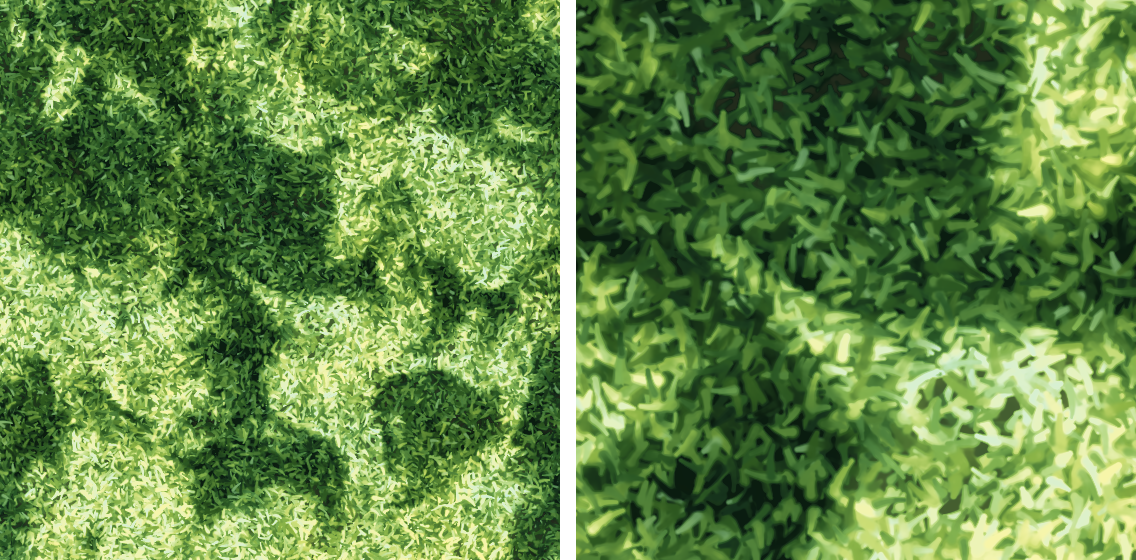
Left, the full canvas; right, a detail of the centre.
Give the GLSL for this texture, as a Shadertoy shader.

```glsl
// Draws a lawn of short grass blades under dappled sunlight and leaf shade.

const float TAU = 6.2832;
const int BLADE_LAYERS = 8;
const float CELL_SIZE = 0.0175;

float hash(vec2 p, float seed) {
    vec3 q = fract(vec3(p.xyx + seed * 17.3) * vec3(0.1031, 0.1030, 0.0973));
    q += dot(q, q.yzx + 33.33);
    return fract((q.x + q.y) * q.z);
}

float valueNoise(vec2 p, float seed) {
    vec2 cell = floor(p);
    vec2 f = fract(p);
    f = f * f * (3.0 - 2.0 * f);
    float low = mix(hash(cell, seed), hash(cell + vec2(1, 0), seed), f.x);
    float high = mix(hash(cell + vec2(0, 1), seed), hash(cell + vec2(1, 1), seed), f.x);
    return mix(low, high, f.y);
}

float fbm(vec2 p, float seed, float gain) {
    float sum = 0.0, total = 0.0, weight = 1.0;
    for (int i = 0; i < 5; i++) {
        sum += weight * valueNoise(p, seed + float(i));
        total += weight;
        weight *= gain;
        p = mat2(1.6, 1.2, -1.2, 1.6) * p + 3.7;
    }
    return sum / total;
}

// Sunlight through leaves: 0 in shade, 1 in sun
float sunlight(vec2 uv) {
    vec2 warp = vec2(valueNoise(uv * 7.0, 21.0), valueNoise(uv * 7.0, 22.0)) - 0.5;
    float canopy = fbm(uv * 4.8 + warp * 0.7, 5.0, 0.6);
    return smoothstep(0.485, 0.635, canopy);
}

// Soft coverage of a tapered, slightly bent blade centred on the origin
float bladeMask(vec2 p, float angle, float halfLength, float halfWidth) {
    vec2 axis = vec2(cos(angle), sin(angle));
    float along = dot(p, axis);
    float inside = clamp(along, -halfLength, halfLength);
    float across = dot(p, vec2(-axis.y, axis.x)) + 12.0 * inside * inside;
    float taper = 1.0 - 0.35 * inside / halfLength;
    float reach = length(vec2(across, along - inside));
    return 1.0 - smoothstep(0.25, 1.25, reach / (halfWidth * taper));
}

// Layered blades: x is tone from -1 to 1, y is hue variation, z is glint
vec3 grassBlades(vec2 uv) {
    vec3 grass = vec3(-0.95, 0.5, 0.0);
    for (int layer = 0; layer < BLADE_LAYERS; layer++) {
        float seed = float(layer) * 5.0 + 30.0;
        float depth = float(layer) / float(BLADE_LAYERS - 1);
        vec2 grid = uv / CELL_SIZE + float(layer) * vec2(0.37, 0.61);
        vec2 home = floor(grid);
        for (int y = -1; y <= 1; y++)
        for (int x = -1; x <= 1; x++) {
            vec2 cell = home + vec2(x, y);
            vec2 root = cell + vec2(hash(cell, seed), hash(cell, seed + 1.0));
            float pick = hash(cell, seed + 2.0);
            float hue = hash(cell, seed + 3.0);
            float size = hash(cell, seed + 4.0);
            float angle = 2.0 * TAU * valueNoise(root * CELL_SIZE * 13.0, 9.0)
                        + 2.4 * (hue - 0.5);
            float mask = bladeMask((grid - root) * CELL_SIZE, angle,
                                   mix(0.003, 0.0105, size), mix(0.0026, 0.0038, hue));
            float tone = mix(-0.95, 0.95, pick) + 0.35 * (depth - 0.5);
            float glint = smoothstep(0.9, 0.96, pick) * step(hue, 0.45);
            grass = mix(grass, vec3(tone, hue, glint), mask * 0.95);
        }
    }
    return grass;
}

// Colour ramp from deep shade to sunlit tips
vec3 grassColor(float tone) {
    vec3 color = vec3(0.04, 0.11, 0.06);
    color = mix(color, vec3(0.09, 0.20, 0.10), smoothstep(0.0, 0.09, tone));
    color = mix(color, vec3(0.17, 0.34, 0.13), smoothstep(0.09, 0.27, tone));
    color = mix(color, vec3(0.32, 0.51, 0.22), smoothstep(0.27, 0.49, tone));
    color = mix(color, vec3(0.52, 0.70, 0.30), smoothstep(0.49, 0.68, tone));
    color = mix(color, vec3(0.75, 0.86, 0.50), smoothstep(0.68, 0.84, tone));
    return mix(color, vec3(0.90, 0.95, 0.75), smoothstep(0.84, 1.0, tone));
}

void mainImage(out vec4 fragColor, in vec2 fragCoord) {
    vec2 uv = fragCoord / iResolution.y;
    float sun = sunlight(uv);
    vec3 grass = grassBlades(uv);
    float clump = fbm(uv * 24.0, 60.0, 0.6) - 0.5;

    // Tone joins sun, clumps and single blades
    float tone = mix(0.28, 0.80, sun) + 0.32 * grass.x + 0.45 * clump;
    vec3 color = grassColor(clamp(tone, 0.0, 1.0));

    // Green and yellow blades, cool sky glints in the shade, bare soil
    float warmth = grass.y - 0.5 + 0.8 * (valueNoise(uv * 9.0, 70.0) - 0.5);
    color *= 1.0 + warmth * vec3(0.13, 0.02, -0.20);
    color = mix(color, vec3(0.50, 0.68, 0.54), 0.45 * grass.z * (1.0 - sun));
    float soil = smoothstep(-0.45, -0.95, grass.x) * smoothstep(0.58, 0.72, valueNoise(uv * 16.0, 80.0));
    color = mix(color, vec3(0.22, 0.23, 0.15), 0.5 * soil);

    fragColor = vec4(clamp(color, 0.0, 1.0), 1.0);
}
```
